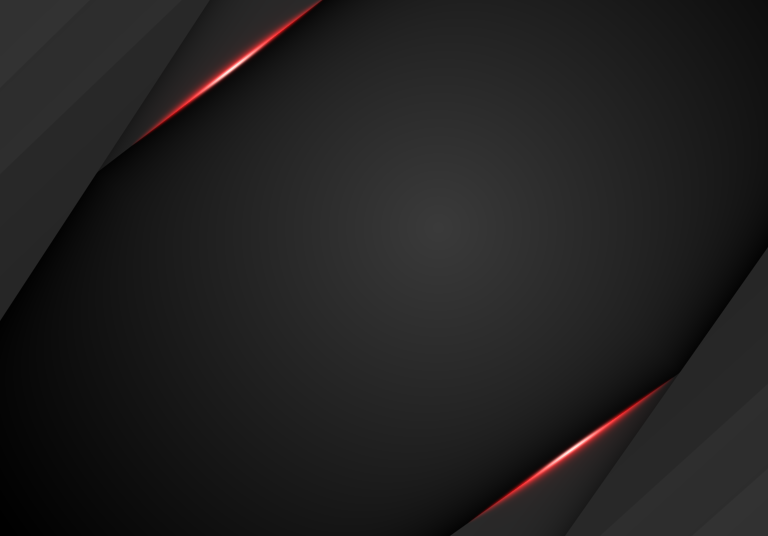
Give the GLSL for this background, as a WebGL 2 fragment shader.

```glsl
#version 300 es
precision highp float;

uniform vec2 u_resolution;
out vec4 outColor;

#define ASPECT 1.4275
#define GLOW_CENTER vec2(0.815, 0.575)
#define GLOW_RADIUS 0.98
#define GLOW_LEVEL 0.228
#define PANEL_LEVEL 0.158
#define BAND_STEP 0.022
#define FOLD_LEVEL 0.160
#define SHADOW_WIDTH 0.045
#define STREAK_LENGTH 0.235
#define STREAK_WIDTH 0.0085
#define STREAK_RED vec3(0.90, 0.03, 0.04)

// Signed distance to the line a-b, positive on its left.
float sideOf(vec2 p, vec2 a, vec2 b) {
  vec2 dir = normalize(b - a);
  return dot(p - a, vec2(-dir.y, dir.x));
}

float cover(float d) {
  float pixel = 0.75 / u_resolution.y;
  return smoothstep(-pixel, pixel, d);
}

// Tapered red light along a fold, with a hot core.
vec3 streak(vec2 p, vec2 center, vec2 dir, float d) {
  float along = dot(p - center, dir);
  float s = along / STREAK_LENGTH;
  float taper = max(1.0 - s * s, 0.0);
  float width = STREAK_WIDTH * (0.25 + 0.75 * taper) * (d > 0.0 ? 1.0 : 0.5);
  float body = exp(-pow(abs(d) / width, 1.5)) * pow(taper, 0.8);
  float halo = 0.16 * exp(-abs(d) / 0.018) * taper * taper * step(0.0, d);
  float core = exp(-pow(d / 0.0035, 2.0)) * exp(-pow(along / 0.065, 2.0));
  return STREAK_RED * (body + halo) + vec3(0.35, 0.80, 0.76) * core;
}

// One corner: shadow, lit fold, then a panel with two lighter bands.
vec3 corner(vec3 color, vec2 p, vec4 edge, vec4 fold, vec4 band1, vec4 band2, vec2 light) {
  float dEdge = sideOf(p, edge.xy, edge.zw);
  float dFold = sideOf(p, fold.xy, fold.zw);
  float dBand1 = sideOf(p, band1.xy, band1.zw);
  float dBand2 = sideOf(p, band2.xy, band2.zw);

  // Shadow on the backdrop
  float outside = min(max(dEdge, dFold), 0.0);
  color *= 1.0 - 0.85 * exp(outside / SHADOW_WIDTH);

  // Fold, shaded by the panel above it
  float foldShade = FOLD_LEVEL * (1.0 - 0.4 * exp(min(dEdge, 0.0) / 0.035));
  color = mix(color, vec3(foldShade), cover(dFold));
  color += streak(p, light, normalize(fold.zw - fold.xy), dFold);

  // Panel with bands, each fading away from its edge
  float shade = PANEL_LEVEL - 0.06 * clamp(-dBand1 - 0.02, 0.0, 0.5);
  shade += (BAND_STEP - 0.05 * clamp(dBand1, 0.0, 0.2)) * cover(dBand1);
  shade += BAND_STEP * cover(dBand2);
  return mix(color, vec3(shade), cover(dEdge));
}

void main() {
  vec2 p = gl_FragCoord.xy / u_resolution * vec2(ASPECT, 1.0);

  // Radial backdrop
  float falloff = clamp(1.0 - length(p - GLOW_CENTER) / GLOW_RADIUS, 0.0, 1.0);
  vec3 color = vec3(GLOW_LEVEL * pow(falloff, 1.05));

  // Upper left corner
  color = corner(color, p,
    vec4(0.0, 0.401, 0.390, 1.0), vec4(0.180, 0.678, 0.5985, 1.0),
    vec4(0.0, 0.675, 0.338, 1.0), vec4(0.0, 0.836, 0.167, 1.0),
    vec2(0.431, 0.870));

  // Lower right corner
  color = corner(color, p,
    vec4(ASPECT, 0.539, 1.050, 0.0), vec4(1.264, 0.305, 0.836, 0.0),
    vec4(ASPECT, 0.284, 1.115, 0.0), vec4(ASPECT, 0.126, 1.286, 0.0),
    vec2(1.063, 0.158));

  outColor = vec4(clamp(color, 0.0, 1.0), 1.0);
}
```
